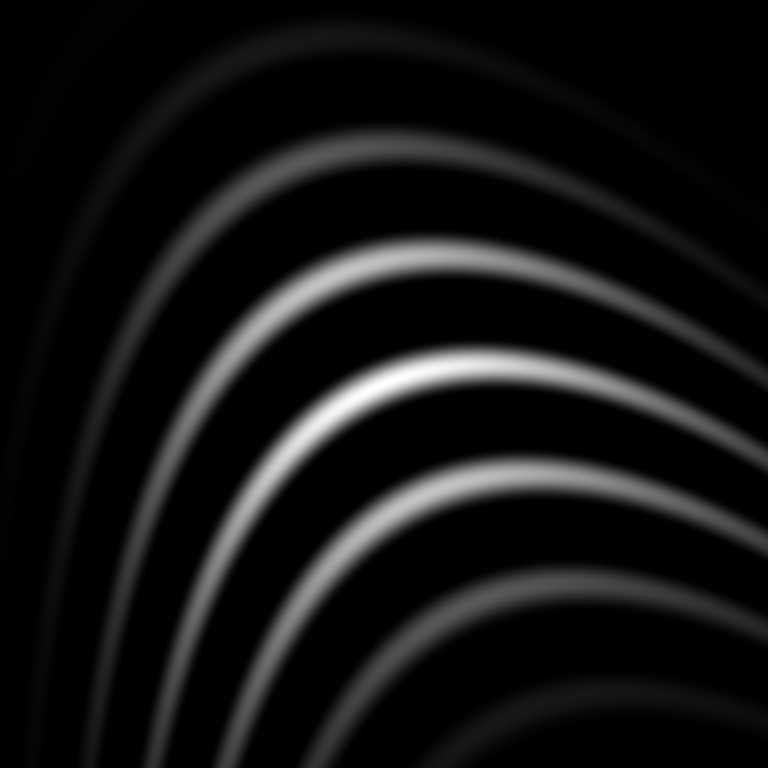
Give the GLSL for this background, as a Shadertoy shader.

```glsl
// Glowing parabolic bands on black, brightest at the centre of the canvas.
// A rotated frame is bent along a parabola; a clamped cosine wave draws the
// bands across it, and a Gaussian envelope fades them out.

const float TAU = 6.2831853;
const float TILT = 0.3927;                // rotation of the bands, radians
const float BEND = 1.567;                 // curvature of the parabola
const float PERIOD = 0.155;               // spacing between bands
const vec2 SPREAD = vec2(0.255, 0.212);   // envelope size along and across
const vec3 GLOW_COLOR = vec3(1.0);

// Turns a point by an angle.
vec2 rotate(vec2 p, float angle) {
    float c = cos(angle);
    float s = sin(angle);
    return vec2(c * p.x + s * p.y, c * p.y - s * p.x);
}

// Straightens parabolic arcs into horizontal lines.
vec2 unbend(vec2 p, float curvature) {
    return vec2(p.x, p.y + curvature * p.x * p.x);
}

// Soft repeated ridges with flat dark gaps between them.
float ridges(float x, float period) {
    float wave = max(cos(TAU * x / period), 0.0);
    return wave * wave;
}

// Elliptical falloff, 1 at the origin.
float gaussian(vec2 p, vec2 sigma) {
    vec2 q = p / sigma;
    return exp(-0.5 * dot(q, q));
}

void mainImage(out vec4 fragColor, in vec2 fragCoord) {
    // Centred canvas units
    vec2 p = (fragCoord - 0.5 * iResolution.xy) / iResolution.y;

    // Along the band in x, across it in y
    vec2 band = unbend(rotate(p, TILT), BEND);

    float light = ridges(band.y, PERIOD) * gaussian(band, SPREAD);
    fragColor = vec4(GLOW_COLOR * light, 1.0);
}
```
